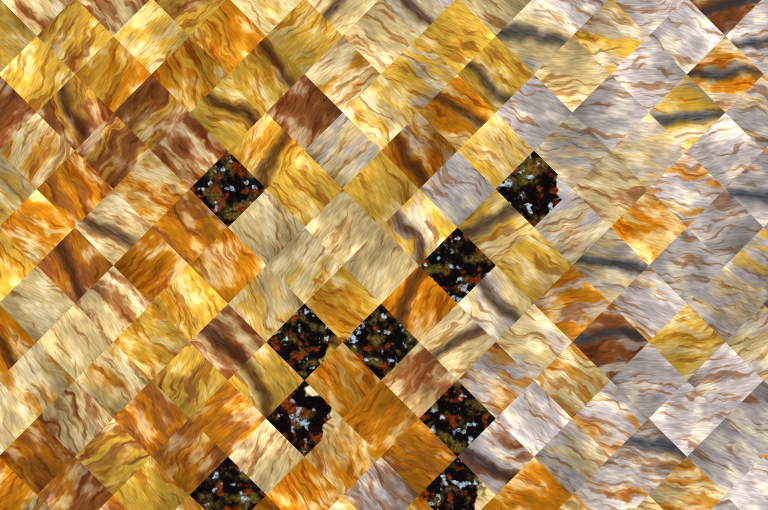
A Shadertoy shader for this pattern:

```glsl
// Mosaic of square tiles set on their corners, each cut from streaked golden stone.
// A diagonal lattice gives every tile its own hue pair, grain angle and shading;
// layered noise draws the grain, and a few tiles on the diagonals hold dark knots.

#define ROWS 6.667                 // tile diagonals per canvas height
#define ORIGIN vec2(4.98, 2.196)   // centre of tile (0,0), in tile diagonals
#define HALF_SPAN vec2(5.02, 3.333) // half of the canvas, in tile diagonals
#define STREAKS 9.0                // streak density across the grain
#define GRAIN 0.24                 // strength of the fine grain
#define SHADE 0.38                 // light falloff inside a tile
#define TONE_SPREAD 0.30           // brightness range between tiles
#define CRACK_SHARE 0.24           // share of tiles with a dark band

float hash(vec2 p) {
    return fract(sin(dot(p, vec2(127.1, 311.7))) * 43758.5453);
}

float noise(vec2 p) {
    vec2 i = floor(p), f = fract(p);
    f = f * f * (3.0 - 2.0 * f);
    return mix(mix(hash(i), hash(i + vec2(1, 0)), f.x),
               mix(hash(i + vec2(0, 1)), hash(i + vec2(1, 1)), f.x), f.y);
}

float fbm(vec2 p) {
    float sum = 0.0, amp = 0.533;
    for (int i = 0; i < 4; i++) {
        sum += amp * noise(p);
        p = mat2(1.6, 1.2, -1.2, 1.6) * p + 3.7;
        amp *= 0.5;
    }
    return sum;
}

// Random stone hue; zone shifts the odds over the canvas
vec3 stoneHue(vec2 id, vec2 zone, float salt) {
    vec3 hues[5] = vec3[5](vec3(0.86, 0.75, 0.52), vec3(0.86, 0.67, 0.24),
        vec3(0.75, 0.70, 0.68), vec3(0.77, 0.47, 0.08), vec3(0.58, 0.33, 0.16));
    float bias[5] = float[5](0.10, 0.20 * (zone.y - zone.x), 0.45 * zone.x - 0.06,
        -0.16 * zone.y - 0.08 * zone.x, -0.22 * zone.x - 0.12);
    vec3 chosen = hues[0];
    float heaviest = -9.0;
    for (int i = 0; i < 5; i++) {
        float weight = hash(id + vec2(salt, 13.0 * float(i))) + bias[i];
        if (weight > heaviest) { heaviest = weight; chosen = hues[i]; }
    }
    return chosen;
}

// Every second tile along both diagonals, with some nudged aside
bool isKnot(vec2 id) {
    bool hit = false;
    for (int k = -2; k <= 2; k++) {
        float n = float(k);
        vec2 nudge = mod(n + 1.0, 3.0) < 0.5 ? vec2(-1.0, -sign(n)) : vec2(0);
        hit = hit || distance(id, vec2(2.0 * n, 0)) < 0.1
                  || distance(id, vec2(0, 2.0 * n) + nudge) < 0.1;
    }
    return hit;
}

vec3 knotColor(vec2 p) {
    float moss = fbm(p * 7.0), rust = fbm(p * 9.0 + 31.0), fleck = fbm(p * 11.0 + 57.0);
    vec3 col = mix(vec3(0.06, 0.04, 0.04), vec3(0.36, 0.30, 0.12), smoothstep(0.47, 0.72, moss));
    col = mix(col, vec3(0.46, 0.19, 0.05), smoothstep(0.54, 0.74, rust));
    col = mix(col, vec3(0.60, 0.66, 0.72), smoothstep(0.63, 0.75, fleck));
    return col * (0.65 + 0.7 * noise(p * 42.0));
}

vec3 tileColor(vec2 id, vec2 local) {
    vec2 centre = 0.5 * vec2(id.x + id.y, id.x - id.y);
    vec2 p = 0.5 * vec2(local.x + local.y, local.x - local.y);
    vec2 zone = (centre + ORIGIN) / HALF_SPAN - 1.0;
    vec2 shift = 40.0 * vec2(hash(id + 1.3), hash(id + 2.7));

    // Grain runs down to the right, flatter toward the right side
    float angle = mix(-0.85, -0.15, smoothstep(-0.1, 0.8, zone.x)) + 0.7 * (hash(id + 4.1) - 0.5);
    if (hash(id + 5.9) < 0.3) angle = -angle;
    float c = cos(angle), s = sin(angle);
    vec2 along = mat2(c, -s, s, c) * p;
    vec2 r = along + shift;

    float warp = fbm(r * 3.0) - 0.5;
    float streak = fbm(vec2(r.x * 1.6, r.y * STREAKS + warp * 4.0));
    float cloud = fbm(r * vec2(3.5, 6.0) + 7.0);
    float vein = fbm(vec2(r.x * 2.5, r.y * 2.2 * STREAKS + warp * 6.0) + 19.0);
    float grain = noise(vec2(r.x * 12.0, r.y * 65.0));

    // Body of the stone
    vec3 body = stoneHue(id, zone, 0.0);
    vec3 col = mix(body, stoneHue(id, zone, 71.0), 0.75 * smoothstep(0.42, 0.66, streak));
    col *= 0.74 + 0.52 * cloud;
    col = mix(col, vec3(1.0, 0.94, 0.79), 0.55 * smoothstep(0.52, 0.74, cloud));
    col = mix(col, col * vec3(0.72, 0.54, 0.36), 0.7 * smoothstep(0.55, 0.72, vein));

    // Shading across the tile and fine grain
    float turn = 6.2832 * hash(id + 8.3);
    col *= 1.0 + SHADE * dot(p, vec2(cos(turn), sin(turn)));
    col *= 1.0 + TONE_SPREAD * (hash(id + 9.7) - 0.5);
    col *= 1.0 + GRAIN * (grain - 0.5);

    // Dark bands: slate on the right, brown elsewhere
    if (hash(id + 11.9) < CRACK_SHARE) {
        float band = abs(along.y - 0.4 * (hash(id + 14.3) - 0.5) + 0.25 * warp);
        vec3 dark = mix(vec3(0.22, 0.11, 0.07), vec3(0.15, 0.17, 0.21), smoothstep(0.1, 0.5, zone.x));
        col = mix(col, dark, 0.9 * (1.0 - smoothstep(0.01, 0.14, band)) * (0.6 + 0.4 * grain));
    }

    // Knots cover all or part of their tile
    if (isKnot(id)) {
        float edge = 0.15 + 0.5 * hash(id + 17.1) - p.x * 0.8 + 0.7 * warp;
        col = mix(col, knotColor(p + shift), smoothstep(0.0, 0.05, edge));
    }
    return clamp(col, 0.0, 1.0);
}

void mainImage(out vec4 fragColor, in vec2 fragCoord) {
    vec3 sum = vec3(0); // four samples smooth the tile edges
    for (int i = 0; i < 4; i++) {
        vec2 jitter = vec2(i % 2, i / 2) * 0.5 - 0.25;
        vec2 p = (fragCoord + jitter) / iResolution.y * ROWS - ORIGIN;
        vec2 lattice = vec2(p.x + p.y, p.x - p.y);
        vec2 id = floor(lattice + 0.5);
        sum += tileColor(id, lattice - id);
    }
    fragColor = vec4(sum / 4.0, 1.0);
}
```
